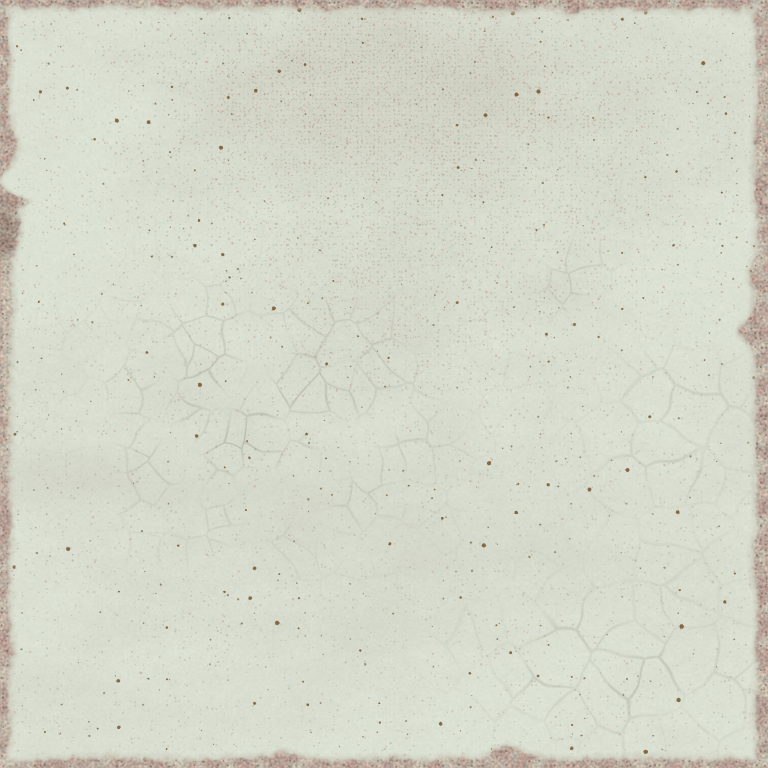
A Shadertoy shader for this texture:

```glsl
// A weathered ceramic tile: pale mint glaze with a speckled stain near the top,
// fine crackle, scattered brown flecks and a worn clay rim on all four sides.
// Gradient noise drives tone and rim; jittered grids make pores; Voronoi makes cracks.

vec2 hash2(vec2 p) {
    vec3 q = fract(vec3(p.xyx) * vec3(0.1031, 0.1030, 0.0973));
    q += dot(q, q.yzx + 33.33);
    return fract((q.xx + q.yz) * q.zy);
}

float cornerSlope(vec2 cell, vec2 corner, vec2 f) {
    float angle = 6.2832 * hash2(cell + corner + 57.0).x;
    return dot(vec2(cos(angle), sin(angle)), f - corner);
}

float gradientNoise(vec2 p) {
    vec2 i = floor(p), f = p - i;
    vec2 u = f * f * f * (f * (f * 6.0 - 15.0) + 10.0);
    float low = mix(cornerSlope(i, vec2(0, 0), f), cornerSlope(i, vec2(1, 0), f), u.x);
    float high = mix(cornerSlope(i, vec2(0, 1), f), cornerSlope(i, vec2(1, 1), f), u.x);
    return mix(low, high, u.y);
}

float fbm(vec2 p) {
    float sum = 0.0, amp = 0.6;
    for (int i = 0; i < 4; i++) {
        sum += amp * gradientNoise(p);
        p = mat2(1.6, 1.2, -1.2, 1.6) * p + 7.3;
        amp *= 0.5;
    }
    return sum;
}

float bump(float x, float centre, float width) {
    float t = (x - centre) / width;
    return exp(-t * t);
}

float blob(vec2 p, vec2 centre, vec2 size) {
    vec2 t = (p - centre) / size;
    return exp(-dot(t, t));
}

// Round dots, at most one per grid cell; radii are fractions of a cell.
float specks(vec2 p, float scale, float density, vec2 radii, float px) {
    vec2 g = p * scale, cell = floor(g);
    vec2 place = hash2(cell + scale), kind = hash2(cell + scale + 211.0);
    float r = mix(radii.x, radii.y, kind.y * kind.y);
    float d = length(g - cell - 0.25 - 0.5 * place);
    float aa = 0.7 * px * scale;
    return step(kind.x, density) * (1.0 - smoothstep(r - aa, r + aa, d));
}

// Distance to the nearest Voronoi border, in cell units.
float crackDistance(vec2 p) {
    vec2 cell = floor(p), f = p - cell, nearest = vec2(9.0);
    for (int k = 0; k < 9; k++) {
        vec2 o = vec2(k % 3 - 1, k / 3 - 1);
        vec2 r = o + hash2(cell + o) - f;
        if (dot(r, r) < dot(nearest, nearest)) nearest = r;
    }
    float d = 9.0;
    for (int k = 0; k < 25; k++) {
        vec2 o = vec2(k % 5 - 2, k / 5 - 2);
        vec2 r = o + hash2(cell + o) - f, gap = r - nearest;
        if (dot(gap, gap) > 1e-5) d = min(d, dot(0.5 * (nearest + r), normalize(gap)));
    }
    return d;
}

float cracks(vec2 p, float scale, float width, float px) {
    vec2 warp = vec2(gradientNoise(p * 22.0), gradientNoise(p * 22.0 + 40.0));
    float d = crackDistance((p + 0.012 * warp) * scale) / scale;
    return 1.0 - smoothstep(0.0, width + px, d);
}

// Signed distance inward from the ragged rim.
float rimDistance(vec2 p) {
    float left = p.x - 0.012 - 0.013 * bump(p.y, 0.705, 0.035) - 0.012 * bump(p.y, 0.81, 0.022)
               - 0.018 * bump(p.y, 0.738, 0.009) + 0.014 * bump(p.y, 0.764, 0.013);
    float right = 1.0 - p.x - 0.016 - 0.022 * bump(p.y, 0.57, 0.017) - 0.010 * bump(p.y, 0.645, 0.015);
    float top = 1.0 - p.y - 0.010 - 0.005 * bump(p.x, 0.63, 0.03) - 0.006 * bump(p.x, 0.74, 0.02);
    float bottom = p.y - 0.011 - 0.006 * bump(p.x, 0.37, 0.035) - 0.016 * bump(p.x, 0.66, 0.025);
    float edge = min(min(left, right), min(top, bottom));
    return edge + 0.010 * fbm(p * 24.0) + 0.004 * gradientNoise(p * 110.0);
}

void mainImage(out vec4 fragColor, in vec2 fragCoord) {
    vec2 p = fragCoord / iResolution.xy;
    float px = 1.0 / min(iResolution.x, iResolution.y);
    float cloud = fbm(p * 5.0), grain = gradientNoise(p * 260.0);

    // Glaze tone: main stain, its lower trail and a faint patch at the left
    float stain = blob(p, vec2(0.49, 0.89), vec2(0.23, 0.13)) + 0.55 * blob(p, vec2(0.52, 0.68), vec2(0.22, 0.17))
                + 0.35 * blob(p, vec2(0.78, 0.82), vec2(0.16, 0.13));
    stain = clamp(stain * (1.0 + 0.8 * cloud), 0.0, 1.0);
    float patches = 0.5 * blob(p, vec2(0.11, 0.375), vec2(0.10, 0.035)) + 0.3 * blob(p, vec2(0.45, 0.3), vec2(0.35, 0.2));
    float tone = 0.12 + 0.6 * stain + patches + 0.5 * cloud + 0.3 * fbm(p * vec2(9.0, 24.0));
    vec3 col = mix(vec3(0.86, 0.885, 0.83), vec3(0.81, 0.815, 0.76), clamp(tone, 0.0, 1.0));
    col += 0.022 * grain + 0.012 * gradientNoise(p * 90.0);

    // Crackle: fine web at the left, broad plates at the lower right
    float fineArea = blob(p, vec2(0.35, 0.46), vec2(0.24, 0.18)) + 0.6 * blob(p, vec2(0.75, 0.65), vec2(0.05, 0.1));
    float broadArea = blob(p, vec2(0.80, 0.13), vec2(0.19, 0.11)) + 0.8 * blob(p, vec2(0.88, 0.43), vec2(0.11, 0.12));
    float broken = smoothstep(-0.25, 0.3, gradientNoise(p * 13.0 + 5.0));
    col -= vec3(0.10, 0.11, 0.11) * fineArea * broken * cracks(p, 24.0, 0.0012, px);
    col -= vec3(0.09, 0.10, 0.10) * broadArea * (0.4 + 0.6 * broken) * cracks(p + 3.0, 17.0, 0.0020, px);

    // Pores, densest in the stain, then brown flecks
    float pores = specks(p, 190.0, 0.14 + 0.7 * stain, vec2(0.10, 0.25), px);
    float pinkPores = specks(p, 143.0, 0.03 + 0.45 * stain, vec2(0.10, 0.22), px);
    col = mix(col, vec3(0.62, 0.60, 0.52), 0.38 * pores);
    col = mix(col, vec3(0.76, 0.56, 0.51), 0.45 * pinkPores);
    vec2 rough = p + 0.0007 * vec2(gradientNoise(p * 400.0), gradientNoise(p * 400.0 + 9.0));
    col = mix(col, vec3(0.47, 0.39, 0.27), 0.7 * specks(rough, 56.0, 0.12, vec2(0.04, 0.08), px));
    col = mix(col, vec3(0.46, 0.33, 0.17), 0.85 * specks(rough, 29.0, 0.20, vec2(0.03, 0.085), px));

    // Worn rim: soft tan fringe, then gritty pink clay
    float rim = rimDistance(p);
    vec3 clay = mix(vec3(0.71, 0.62, 0.58), vec3(0.77, 0.74, 0.68), smoothstep(-0.3, 0.4, gradientNoise(p * 45.0)));
    clay += 0.16 * grain + vec3(0.10, 0.02, 0.01) * gradientNoise(p * 150.0);
    clay = mix(clay, vec3(0.46, 0.38, 0.33), 0.6 * specks(p, 160.0, 0.4, vec2(0.15, 0.25), px));
    clay -= 0.12 * blob(p, vec2(0.0, 0.70), vec2(0.03, 0.04));
    col = mix(col, vec3(0.77, 0.75, 0.69), 0.65 * (1.0 - smoothstep(-0.002, 0.010, rim)));
    col = mix(clay, col, smoothstep(-0.004, 0.003, rim));
    fragColor = vec4(clamp(col, 0.0, 1.0), 1.0);
}
```
